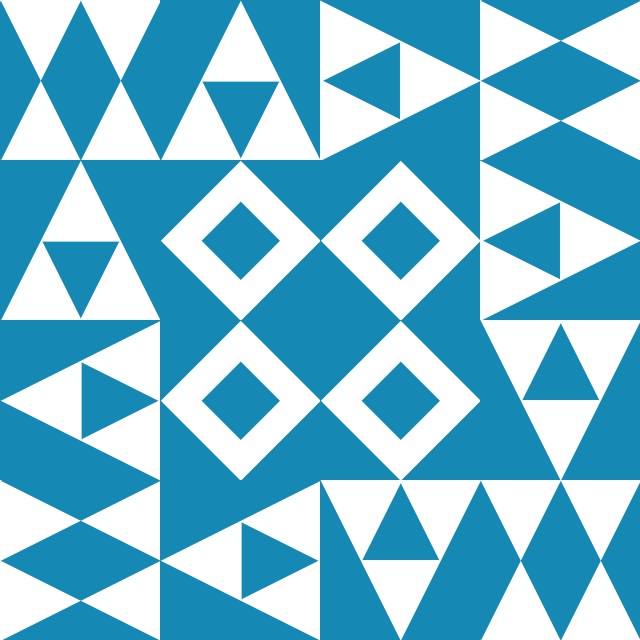
A WebGL 1 fragment shader for this pattern:

```glsl
precision highp float;

uniform vec2 u_resolution;

const vec3 BLUE = vec3(0.082, 0.537, 0.702);
const vec3 WHITE = vec3(1.0);
const float CELLS = 4.0;
const float NUDGE = 0.005;        // shift of each motif inside its cell
const float DIAMOND_HOLE = 0.245; // half diagonal of the blue hole
const float HOLE_BASE = 0.005;    // flat side of the triangular hole
const float HOLE_TIP = 0.485;     // tip of the triangular hole
const float SLOPE_NORM = 0.8944;  // 1 / length(1, 0.5)
const float DIAG_NORM = 0.7071;   // 1 / length(1, 1)

// Motifs take cell coordinates centred on zero, y pointing down.
// Each returns a distance that is negative where white.

float hourglasses(vec2 p) {
  float across = abs(fract(2.0 * p.x) - 0.5);
  return (across - abs(p.y)) * 0.5 * SLOPE_NORM;
}

float holedTriangle(vec2 p) {
  float outer = (abs(p.x) - 0.5 * (p.y + 0.5)) * SLOPE_NORM;
  float sides = (abs(p.x) - 0.5 * (HOLE_TIP - p.y)) * SLOPE_NORM;
  float hole = max(HOLE_BASE - p.y, sides);
  return max(outer, -hole);
}

float holedDiamond(vec2 p) {
  float m = abs(p.x) + abs(p.y);
  return max(m - 0.5, DIAMOND_HOLE - m) * DIAG_NORM;
}

vec2 quarterTurn(vec2 v) {
  return vec2(v.y, -v.x);
}

void main() {
  vec2 uv = gl_FragCoord.xy / u_resolution;
  vec2 grid = vec2(uv.x, 1.0 - uv.y) * CELLS;
  vec2 cell = floor(grid) + 0.5 - 0.5 * CELLS;
  vec2 p = fract(grid) - 0.5 - NUDGE;

  // Turn every quadrant onto the upper left one
  for (int i = 0; i < 3; i++) {
    if (max(cell.x, cell.y) > 0.0) {
      cell = quarterTurn(cell);
      p = quarterTurn(p);
    }
  }

  // Corner, edge or centre cell
  float ring = cell.x + cell.y;
  float d = holedTriangle(p);
  if (ring < -2.5) d = hourglasses(p);
  else if (ring > -1.5) d = holedDiamond(p);

  float pixel = CELLS / min(u_resolution.x, u_resolution.y);
  float white = 1.0 - smoothstep(-0.6 * pixel, 0.6 * pixel, d);
  gl_FragColor = vec4(mix(BLUE, WHITE, white), 1.0);
}
```
